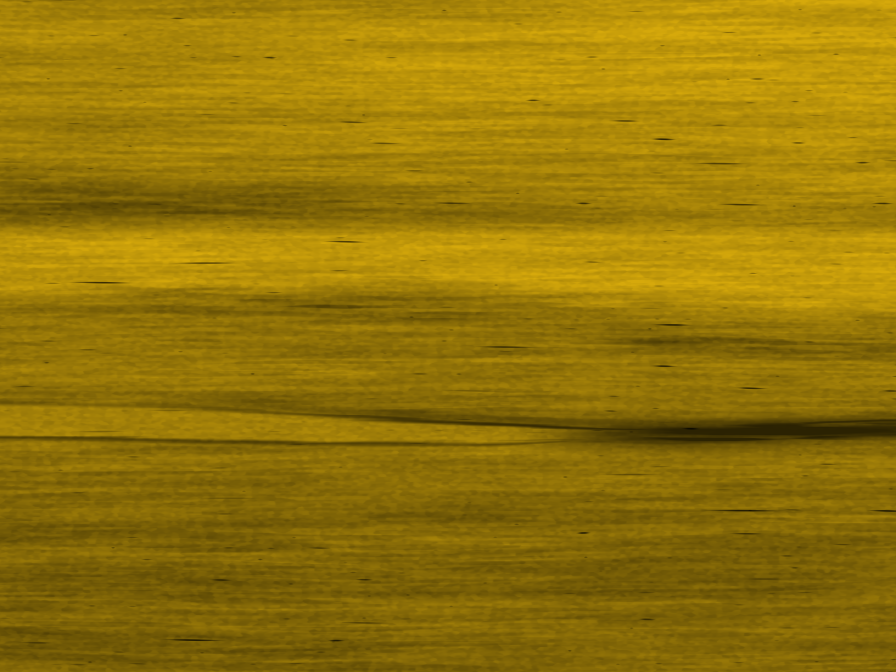
A WebGL 1 fragment shader for this texture:

```glsl
precision highp float;
uniform vec2 u_resolution;

const vec3 WOOD_TINT = vec3(1.0, 0.79, 0.05);
const vec2 BROAD_GRAIN = vec2(1.6, 30.0);
const vec2 STREAK_GRAIN = vec2(3.6, 105.0);
const vec2 FINE_GRAIN = vec2(11.0, 230.0);
const vec2 SPECKLE_GRAIN = vec2(120.0, 260.0);
const float BROAD_AMOUNT = 0.10;
const float STREAK_AMOUNT = 0.11;
const float FINE_AMOUNT = 0.10;
const float SPECKLE_AMOUNT = 0.09;
const vec2 LONG_PORE_CELL = vec2(0.21, 0.031);
const vec2 SHORT_PORE_CELL = vec2(0.06, 0.017);
const float LONG_PORE_SHARE = 0.26;
const float SHORT_PORE_SHARE = 0.2;
const float PORE_HALF_WIDTH = 0.0021;
const float WEDGE_TONE = 0.645;
const float SEAM_TONE = 0.15;

vec2 hash2(vec2 cell) {
  vec2 k = vec2(dot(cell, vec2(127.1, 311.7)), dot(cell, vec2(269.5, 183.3)));
  return fract(sin(k) * 43758.55);
}

// Cellular noise: random cell tones blended by distance to their seeds
float cellTone(vec2 p) {
  vec2 base = floor(p);
  float total = 0.0;
  float weights = 0.0;
  for (int j = -1; j <= 1; j++) {
    for (int i = -1; i <= 1; i++) {
      vec2 cell = base + vec2(float(i), float(j));
      vec2 away = cell + hash2(cell) - p;
      float weight = exp(-5.0 * dot(away, away));
      total += weight * hash2(cell + 71.0).x;
      weights += weight;
    }
  }
  return total / weights;
}

// Tapered dark dashes, at most one per cell
float pores(vec2 p, vec2 size, float share, float halfWidth) {
  vec2 q = p / size;
  q.x += hash2(vec2(floor(q.y), 5.0)).x;
  vec2 cell = floor(q);
  vec2 place = hash2(cell);
  vec2 kind = hash2(cell + 37.0);
  vec2 d = (fract(q) - mix(vec2(0.35), vec2(0.65), place)) * size;
  d.y += 0.04 * d.x * (place.x - 0.3);
  float halfLength = size.x * mix(0.06, 0.33, kind.y * kind.y);
  float taper = 1.0 - smoothstep(0.1, 1.0, abs(d.x) / halfLength);
  float width = halfWidth * mix(0.6, 1.0, taper);
  float body = 1.0 - smoothstep(0.1, 1.0, abs(d.y) / width);
  return step(kind.x, share) * taper * body * mix(0.25, 1.0, place.y);
}

float ridge(float offset, float width) {
  return exp(-offset * offset / (width * width));
}

// Broad light and dark layers of the plank
float plankTone(vec2 p) {
  float tone = mix(0.475, 0.565, smoothstep(0.02, 0.42, p.y));
  float bend = 0.022 * smoothstep(0.15, 0.6, p.x) - 0.035 * smoothstep(0.6, 1.3, p.x);
  tone += 0.18 * smoothstep(0.52, 0.585, p.y - bend);
  tone -= 0.18 * smoothstep(0.645, 0.672, p.y);
  tone += 0.1 * smoothstep(0.68, 0.77, p.y) + 0.045 * smoothstep(0.77, 0.9, p.y);
  return tone + 0.08 * (p.x - 0.6) * smoothstep(0.45, 0.85, p.y);
}

// Smoky streaks along the layer borders
float smears(vec2 p) {
  float arc = 0.566 - 0.042 * smoothstep(0.15, 0.7, p.x);
  float arcSpan = smoothstep(0.08, 0.3, p.x) * (1.0 - smoothstep(0.5, 0.85, p.x));
  float rightSpan = smoothstep(0.65, 1.0, p.x);
  float leftSpan = 1.0 - smoothstep(0.4, 1.0, p.x);
  return 0.13 * arcSpan * ridge(p.y - arc, 0.010)
       + 0.10 * rightSpan * ridge(p.y - 0.482, 0.016)
       + 0.07 * leftSpan * ridge(p.y - 0.688, 0.014);
}

void main() {
  vec2 p = gl_FragCoord.xy / u_resolution.y;
  vec2 g = p;
  g.y += 0.003 * sin(2.6 * p.x + 7.0 * p.y) + 0.001 * sin(8.0 * p.x - 19.0 * p.y);

  float broad = cellTone(g * BROAD_GRAIN) - 0.5;
  float streak = cellTone(g * STREAK_GRAIN + 19.0) - 0.5;
  float fine = cellTone(g * FINE_GRAIN + 43.0) - 0.5;
  float speckle = cellTone(g * SPECKLE_GRAIN + 83.0) - 0.5;
  vec2 frayed = p + vec2(0.0, 0.012 * broad + 0.007 * streak + 0.004 * fine);

  float tone = plankTone(frayed);
  tone -= smears(frayed) * (1.0 - 1.2 * streak - fine);

  // Two seams enclose a pale wedge that closes into a dark streak
  float upper = 0.401 - 0.041 * smoothstep(0.0, 1.05, p.x) + 0.014 * smoothstep(1.0, 1.33, p.x);
  float lower = 0.351 - 0.009 * smoothstep(0.0, 0.5, p.x) + 0.01 * smoothstep(0.7, 0.95, p.x)
              + 0.004 * smoothstep(1.05, 1.33, p.x);
  float seamY = p.y + 0.003 * streak + 0.003 * fine;
  float inside = smoothstep(-0.003, 0.003, seamY - lower)
               * (1.0 - smoothstep(-0.006, 0.004, seamY - upper));
  float wedge = inside * (1.0 - smoothstep(0.75, 0.98, p.x));
  tone = mix(tone, WEDGE_TONE, wedge);

  float calm = 1.0 - 0.6 * wedge;
  tone += calm * (BROAD_AMOUNT * broad + STREAK_AMOUNT * streak + FINE_AMOUNT * fine);
  tone += SPECKLE_AMOUNT * speckle - 0.07 * calm * smoothstep(0.2, 0.4, streak);

  float upperLine = ridge(seamY - upper, 0.0038) * mix(0.3, 0.85, smoothstep(0.2, 0.8, p.x));
  float lowerLine = ridge(seamY - lower + 0.003, 0.003) * 0.5;
  float shadow = 0.4 * ridge(frayed.y - upper - 0.006, 0.010) * smoothstep(0.2, 0.55, p.x);
  float core = ridge(frayed.y - mix(lower, upper, 0.4), 0.019) * smoothstep(0.72, 1.04, p.x);
  core *= mix(1.0, 0.8, smoothstep(1.1, 1.33, p.x)) + 0.6 * streak + 0.7 * fine;
  float seam = max(max(upperLine, lowerLine), max(shadow, core));
  tone = mix(tone, SEAM_TONE, clamp(seam, 0.0, 0.95));

  float longPores = pores(g, LONG_PORE_CELL, LONG_PORE_SHARE, PORE_HALF_WIDTH);
  float shortPores = pores(g + 3.7, SHORT_PORE_CELL, SHORT_PORE_SHARE, 0.85 * PORE_HALF_WIDTH);
  tone *= (1.0 - 0.75 * longPores * calm) * (1.0 - 0.35 * shortPores * calm);
  gl_FragColor = vec4(WOOD_TINT * clamp(tone, 0.06, 0.84), 1.0);
}
```
